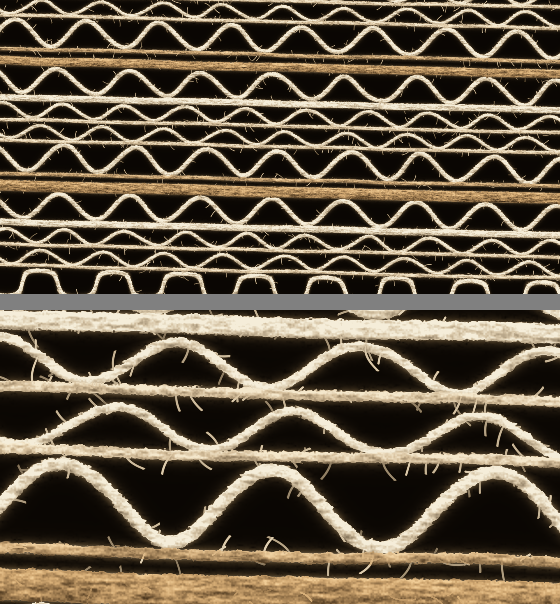
Top: the whole. Bottom: its middle third, enlarged.
Write a Shadertoy shader that draws this texture.

```glsl
// Cut edges of stacked corrugated cardboard: wavy flutes between flat liners.
// One stack of nine sheets repeats down the tilted canvas; each sheet is a
// curve with thickness, paper grain and a fringe of loose, rooted fibres.

// Lengths are in hundredths of the canvas height, y pointing down.
const float TAU = 6.2831853;
const float TILT = 0.024;         // drop per unit of x
const float FIRST = 16.4;         // top of the first whole stack at x = 0
const float PERIOD = 42.5;        // height of one stack
const float BIG_WAVE = 24.35;     // wavelengths of the two flute sizes
const float SMALL_WAVE = 20.7;
const float STACK_DRIFT = -8.0;   // sideways shift of the last flute per stack
const float FIBRE_STEP = 1.5;
const float FIBRE_MAX = 2.7;
const float FIBRE_HALF = 0.12;
const vec3 KRAFT_TINT = vec3(0.98, 0.86, 0.69);

const int FLUTES = 4;
const int SHEETS = 9;
// Flutes: centre, half thickness, amplitude, x of a crest.
// Liners: centre, half thickness, 0, kraft amount.
const vec4 SHEET[9] = vec4[9](
    vec4(10.9, 0.74, 4.2, 19.7),
    vec4(21.0, 0.55, 2.4, 1.1),
    vec4(28.3, 0.52, 2.3, 14.0),
    vec4(37.0, 0.74, 4.3, -2.5),
    vec4(0.0, 0.62, 0.0, 0.8),
    vec4(4.2, 1.45, 0.0, 1.0),
    vec4(16.6, 1.10, 0.0, 0.0),
    vec4(24.1, 0.58, 0.0, 0.2),
    vec4(31.2, 0.58, 0.0, 0.2));

// Shadow to lit paper
const vec3 PAPER[6] = vec3[6](
    vec3(0.04, 0.025, 0.01), vec3(0.23, 0.18, 0.11), vec3(0.41, 0.35, 0.26),
    vec3(0.64, 0.57, 0.46), vec3(0.84, 0.77, 0.65), vec3(0.96, 0.93, 0.85));

float hash(vec2 p) {
    return fract(sin(dot(p, vec2(127.1, 311.7))) * 43758.5453);
}

float noise(vec2 p) {
    vec2 i = floor(p), f = fract(p);
    f = f * f * (3.0 - 2.0 * f);
    return mix(mix(hash(i), hash(i + vec2(1, 0)), f.x),
               mix(hash(i + vec2(0, 1)), hash(i + vec2(1, 1)), f.x), f.y);
}

vec3 paperRamp(float light) {
    vec3 c = PAPER[0];
    for (int i = 0; i < 5; i++)
        c = mix(c, PAPER[i + 1], clamp(light * 5.0 - float(i), 0.0, 1.0));
    return c;
}

// Height of a sheet's centre line at x
float sheetY(vec4 s, float x, float stack, bool last, float seed) {
    float y = s.x + 0.5 * (noise(vec2(x * 0.06, seed)) - 0.5);
    if (s.z == 0.0) return y;
    float crest = s.w + (last ? STACK_DRIFT * stack : 0.0);
    float bend = 2.0 * (noise(vec2(x * 0.09, seed + 3.0)) - 0.5);
    float wave = cos(TAU * (x - crest + bend) / (s.z > 3.0 ? BIG_WAVE : SMALL_WAVE));
    // The lowest flute is squashed into boxier arches
    if (last && stack > 0.5) wave = mix(wave, tanh(3.0 * wave), 0.8);
    return y - s.z * wave * (0.92 + 0.16 * noise(vec2(x * 0.07, seed + 9.0)));
}

// Distance to a bent hair growing from the origin
float fibreDistance(vec2 q, float angle, float len, float curl) {
    float c = cos(angle), s = sin(angle);
    q = vec2(c * q.x + s * q.y, c * q.y - s * q.x);
    float t = clamp(q.x, 0.0, len);
    return length(vec2(q.x - t, (q.y - curl * t * t) / (1.0 + abs(curl) * t)));
}

void mainImage(out vec4 fragColor, in vec2 fragCoord) {
    float px = 100.0 / iResolution.y;
    vec2 p = vec2(fragCoord.x, iResolution.y - fragCoord.y) * px;
    p.y -= TILT * p.x + FIRST;

    float grain = noise(p * vec2(1.4, 3.5)) * 0.6 + noise(p * 5.0) * 0.4;
    float streak = noise(p * vec2(0.35, 2.6));
    float light = 0.0, kraft = 0.0, fibres = 0.0;

    for (int k = -1; k <= 1; k++)
    for (int i = 0; i < SHEETS; i++) {
        float stack = float(k), seed = float(i) * 7.3 + stack * 31.7;
        bool last = i == FLUTES - 1;
        vec4 s = SHEET[i];
        if (i == FLUTES + 1) s.y += 0.4 * stack;   // outer liner thickens downward
        vec2 q = vec2(p.x, p.y - stack * PERIOD);
        if (abs(q.y - s.x) > s.z * 1.1 + s.y + 3.0) continue;

        // Sheet body with a ragged edge
        float y = sheetY(s, q.x, stack, last, seed);
        float slope = (sheetY(s, q.x + 0.1, stack, last, seed) - y) / 0.1;
        float d = (q.y - y) / sqrt(1.0 + slope * slope);
        float edge = abs(d) - s.y + 0.55 * (grain - 0.5);
        float cover = 1.0 - smoothstep(-0.6 * px, 0.6 * px, edge);
        float warm = i < FLUTES ? 0.0 : s.w;
        float tone = 0.92 - 0.25 * warm - 0.16 * d / s.y
                   + 0.5 * (grain - 0.5) + 0.35 * (streak - 0.5);
        float glow = 0.5 * grain * exp(-2.2 * max(edge, 0.0));
        light = mix(max(light, glow), clamp(tone, 0.15, 1.0), cover);
        kraft = mix(kraft, warm, cover);

        // Fibres rooted on the sheet
        for (int j = -2; j <= 2; j++) {
            vec2 id = vec2(floor(q.x / FIBRE_STEP) + float(j), seed);
            float x = (id.x + hash(id)) * FIBRE_STEP;
            float pick = hash(id + 5.1);
            if (pick > 0.62) continue;
            vec2 root = vec2(x, sheetY(s, x, stack, last, seed));
            float len = FIBRE_MAX * (0.35 + 0.65 * hash(id + 2.7));
            float h = fibreDistance(q - root, TAU * hash(id + 8.3), len,
                                    0.7 * (hash(id + 4.9) - 0.5));
            float strand = 1.0 - smoothstep(FIBRE_HALF - 0.5 * px, FIBRE_HALF + 0.5 * px, h);
            fibres = max(fibres, strand * (0.5 + 0.6 * pick));
        }
    }
    light = max(light, fibres);
    fragColor = vec4(paperRamp(light) * mix(vec3(1.0), KRAFT_TINT, kraft), 1.0);
}
```
